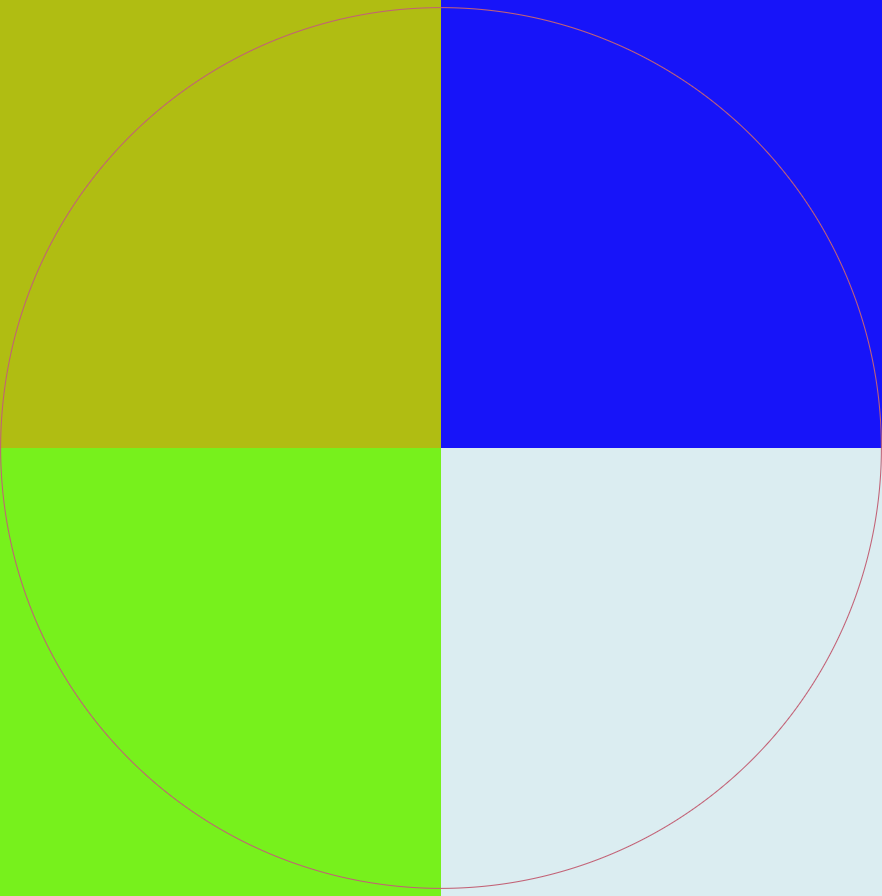
Give the GLSL for this background, as a Shadertoy shader.

```glsl
// Four flat colour quadrants with a thin rose circle touching the left and right sides.

// Antialiased step: share of a pixel lying on the positive side of an edge
float coverage(float signedDistance, float pixel) {
    return clamp(signedDistance / pixel + 0.5, 0.0, 1.0);
}

void mainImage(out vec4 fragColor, in vec2 fragCoord) {
    // Centred coordinates, with the canvas width as the unit
    float pixel = 1.0 / iResolution.x;
    vec2 p = (fragCoord - 0.5 * iResolution.xy) * pixel;

    // Quadrants
    float right = coverage(p.x, pixel);
    float top = coverage(p.y, pixel);
    vec3 lowerRow = mix(vec3(0.465, 0.945, 0.11), vec3(0.86, 0.93, 0.945), right);
    vec3 upperRow = mix(vec3(0.69, 0.74, 0.07), vec3(0.09, 0.08, 0.975), right);
    vec3 color = mix(lowerRow, upperRow, top);

    // Hairline circle: difference of its outer and inner discs
    float ringDistance = length(p) - 0.4993;
    float halfWidth = 0.0006;
    float ring = coverage(ringDistance + halfWidth, pixel)
               - coverage(ringDistance - halfWidth, pixel);
    color = mix(color, vec3(0.76, 0.38, 0.46), ring);

    fragColor = vec4(color, 1.0);
}
```
